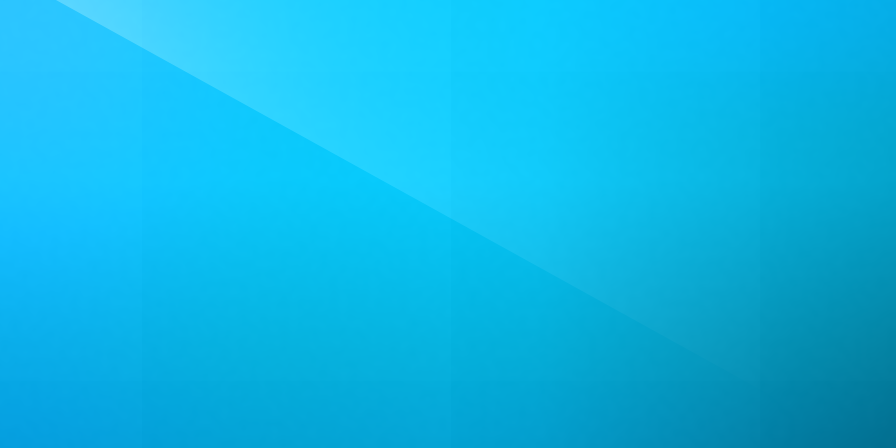
Give the GLSL for this background, as a Shadertoy shader.

```glsl
const vec3 BASE_COLOR = vec3(0.02, 0.79, 0.985);
const vec3 SHEEN_COLOR = vec3(0.19, 0.06, 0.04);
const vec3 CORNER_GLOW = vec3(0.15, 0.0, 0.02);

// Fold geometry, in units of the canvas height
const vec2 FOLD_START = vec2(0.125, 1.0);
const vec2 FOLD_DIR = vec2(0.875, -0.484);
const float FOLD_LENGTH = 1.85;
const float SHEEN_FALLOFF = 2.2;

// Faint square panels and mottling
const vec2 PANEL_ORIGIN = vec2(0.318, 0.161);
const float PANEL_SIZE = 0.69;
const float PANEL_STRENGTH = 0.009;
const float GRAIN_SCALE = 45.0;
const float GRAIN_STRENGTH = 0.006;

vec2 randomGradient(vec2 cell) {
    float angle = 6.2832 * fract(sin(dot(cell, vec2(127.1, 311.7))) * 43758.5);
    return vec2(cos(angle), sin(angle));
}

float gradientNoise(vec2 p) {
    vec2 i = floor(p), f = fract(p);
    vec2 w = f * f * (3.0 - 2.0 * f);
    vec2 x = vec2(1.0, 0.0), y = vec2(0.0, 1.0);
    float low = mix(dot(randomGradient(i), f), dot(randomGradient(i + x), f - x), w.x);
    float high = mix(dot(randomGradient(i + y), f - y),
                     dot(randomGradient(i + 1.0), f - 1.0), w.x);
    return mix(low, high, w.y);
}

// Darkening towards the bottom, the right and their shared corner
float shadeAmount(vec2 uv, float depth) {
    float bottom = 0.25 * max(depth - 0.4, 0.0);
    float right = 0.27 * max(uv.x - 0.6, 0.0);
    float corner = 0.20 * max(uv.x - 0.5, 0.0) * depth;
    return bottom + right + corner;
}

// Extra blue along the left, top right and bottom
float blueShift(vec2 uv, float depth) {
    float left = 1.0 - smoothstep(0.0, 0.35, uv.x);
    float topRight = (1.0 - smoothstep(0.0, 0.35, depth)) * smoothstep(0.5, 0.9, uv.x);
    float bottom = smoothstep(0.75, 1.0, depth);
    return 0.05 * left + 0.07 * topRight + 0.04 * bottom;
}

// Centred sawtooth whose drop is softened over one pixel
vec2 softSaw(vec2 p, float width) {
    vec2 f = fract(p);
    return f - smoothstep(vec2(1.0 - width), vec2(1.0), f) - 0.5;
}

void mainImage(out vec4 fragColor, in vec2 fragCoord) {
    vec2 uv = fragCoord / iResolution.xy;
    vec2 p = vec2(uv.x * 2.0, uv.y);
    float pixel = 1.0 / iResolution.y;
    float depth = 1.0 - uv.y;

    // Background gradient
    float light = 1.0 - shadeAmount(uv, depth) / BASE_COLOR.g;
    vec3 color = BASE_COLOR * light;
    color.b *= 1.0 + blueShift(uv, depth);
    vec2 fromCorner = p - vec2(0.0, 1.0);
    color += CORNER_GLOW * exp(-3.5 * dot(fromCorner, fromCorner));
    color.g -= 0.02 * (1.0 - smoothstep(0.0, 0.3, uv.x));

    // Bright sheet above the fold
    vec2 fromStart = p - FOLD_START;
    float along = dot(fromStart, FOLD_DIR);
    float above = dot(fromStart, vec2(-FOLD_DIR.y, FOLD_DIR.x));
    float fade = clamp(1.0 - along / FOLD_LENGTH, 0.0, 1.0);
    float sheen = fade * exp(-SHEEN_FALLOFF * max(above, 0.0));
    color += SHEEN_COLOR * sheen * smoothstep(-0.6 * pixel, 0.6 * pixel, above);

    // Subtle panel seams and mottling
    vec2 panel = (vec2(p.x, depth) - PANEL_ORIGIN) / PANEL_SIZE;
    vec2 saw = softSaw(panel, pixel / PANEL_SIZE);
    color += PANEL_STRENGTH * (saw.x + 0.6 * saw.y);
    color += GRAIN_STRENGTH * gradientNoise(p * GRAIN_SCALE);

    fragColor = vec4(clamp(color, 0.0, 1.0), 1.0);
}
```
